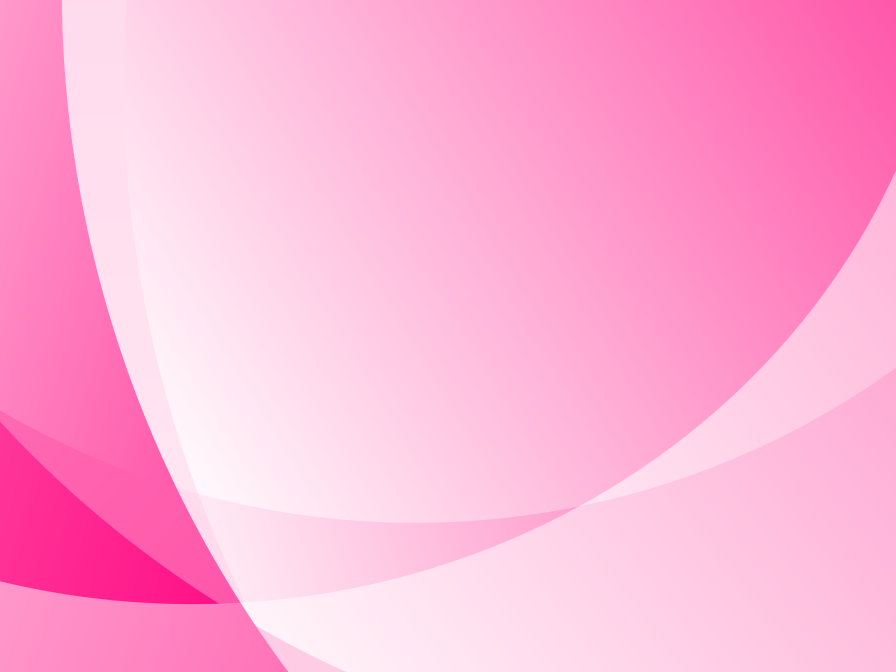
A Shadertoy shader for this background:

```glsl
// Overlapping translucent pink arcs, each region filled with a soft linear gradient.

// Lengths are in canvas heights; arcs hold centre (xy) and radii (zw)
const vec4 LEFT_ARC  = vec4(1.795, 1.017, 1.703, 1.703);
const vec4 INNER_ARC = vec4(1.938, 0.879, 1.754, 1.754);
const vec4 WIDE_ARC  = vec4(0.286, 1.158, 1.137, 1.057);
const vec4 UPPER_ARC = vec4(0.618, 1.446, 1.224, 1.224);
const vec4 CROSS_ARC = vec4(1.176, 1.456, 1.599, 1.599);

// Tint gradients: value at the origin, slope along x, slope along y
const vec3 MAIN_TINT        = vec3(-0.169, 0.426, 0.26);
const vec3 BAND_TINT        = vec3(0.09, 0.0, 0.05);
const vec3 LENS_TINT        = vec3(-0.115, 0.52, 0.17);
const vec3 LENS_BAND_TINT   = vec3(0.14, 0.0, 0.0);
const vec3 RIBBON_TINT      = vec3(-0.134, 0.23, 0.155);
const vec3 LOWER_RIGHT_TINT = vec3(-0.056, 0.23, 0.173);
const vec3 SLIVER_TINT      = vec3(0.2, 0.0, 0.0);
const vec3 LEFT_TINT        = vec3(0.55, 0.52, -0.15);
const vec3 STRIP_TINT       = vec3(0.628, 0.12, -0.1);
const vec3 DEEP_TINT        = vec3(0.825, 0.36, -0.1);
const vec3 LOWER_LEFT_TINT  = vec3(0.42, 0.3, -0.1);

const vec3 PALE = vec3(1.0);
const vec3 HOT_PINK = vec3(1.0, 0.0, 0.492);

// Antialiased coverage of an ellipse
float inside(vec2 p, vec4 arc) {
    vec2 q = (p - arc.xy) / arc.zw;
    float k = length(q);
    float dist = k * (k - 1.0) / length(q / arc.zw);
    return clamp(0.5 - dist * iResolution.y, 0.0, 1.0);
}

float tint(vec2 p, vec3 gradient) {
    return clamp(dot(gradient, vec3(1.0, p)), 0.0, 1.0);
}

void mainImage(out vec4 fragColor, in vec2 fragCoord) {
    vec2 p = fragCoord / iResolution.y;

    float inLeft  = inside(p, LEFT_ARC);
    float inInner = inside(p, INNER_ARC);
    float inWide  = inside(p, WIDE_ARC);
    float inUpper = inside(p, UPPER_ARC);
    float inCross = inside(p, CROSS_ARC);

    // Saturated regions beyond the left arc
    float wedge = mix(tint(p, DEEP_TINT), tint(p, STRIP_TINT), inCross);
    float outer = mix(wedge, tint(p, LEFT_TINT), inUpper);
    outer = mix(tint(p, LOWER_LEFT_TINT), outer, inWide);

    // Large bright field and the lens beneath it
    float field = mix(tint(p, BAND_TINT), tint(p, MAIN_TINT), inInner);
    float lens = mix(tint(p, LENS_BAND_TINT), tint(p, LENS_TINT), inInner);
    float bowl = mix(lens, field, inUpper);

    // Pale regions below and right of the wide arc
    float below = mix(tint(p, SLIVER_TINT), tint(p, LOWER_RIGHT_TINT), inCross);
    below = mix(below, tint(p, RIBBON_TINT), inUpper);

    float amount = mix(outer, mix(below, bowl, inWide), inLeft);
    fragColor = vec4(mix(PALE, HOT_PINK, amount), 1.0);
}
```
